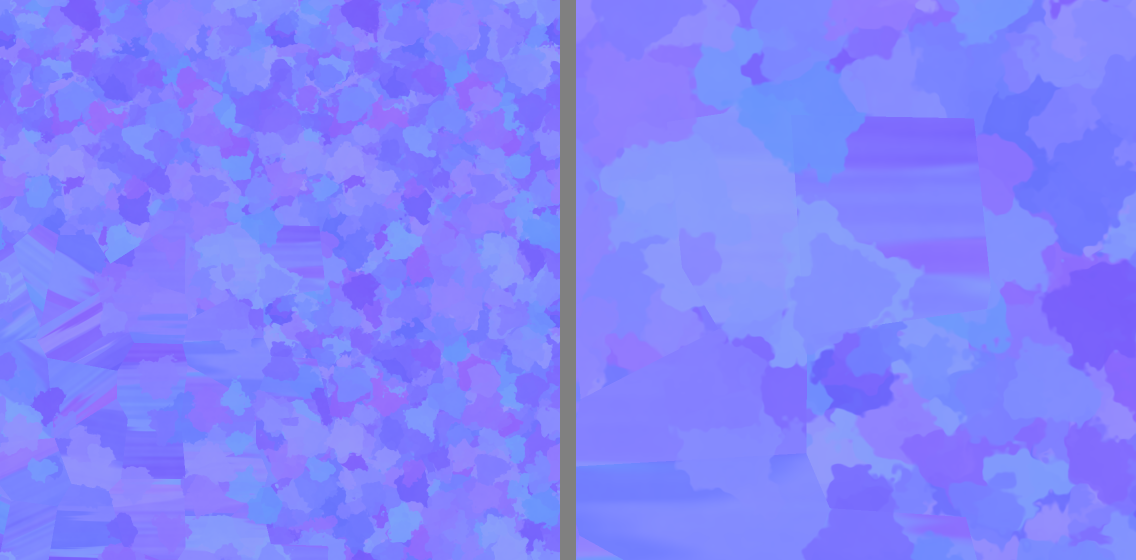
Left: the whole. Right: its middle third, enlarged.
Reproduce this texture map procedurally as a Shadertoy shader.

```glsl
// Tangent-space normal map: ragged overlapping paint splats, with smeared angular patches at lower left.

const float TILES = 2.0;                    // pattern repeats per canvas side
const vec2 TILT_RANGE = vec2(0.115, 0.155); // spread of the red and green tilt
const vec2 MEAN_TILT = vec2(0.004, 0.005);

vec3 hash3(vec3 p) {
    p = fract(p * vec3(0.1031, 0.1030, 0.0973));
    p += dot(p, p.yxz + 33.33);
    return fract((p.xxy + p.yxx) * p.zyx);
}

float valueNoise(vec2 p) {
    vec2 i = floor(p), f = fract(p);
    f = f * f * (3.0 - 2.0 * f);
    float a = hash3(vec3(i, 7.0)).x;
    float b = hash3(vec3(i + vec2(1, 0), 7.0)).x;
    float c = hash3(vec3(i + vec2(0, 1), 7.0)).x;
    float d = hash3(vec3(i + vec2(1, 1), 7.0)).x;
    return mix(mix(a, b, f.x), mix(c, d, f.x), f.y);
}

// Centred fractal noise that frays the splat edges
float roughness(vec2 p) {
    float sum = 0.0, amp = 0.5;
    for (int i = 0; i < 4; i++) {
        sum += amp * (valueNoise(p) - 0.5);
        p = p * 2.1 + 13.7;
        amp *= 0.68;
    }
    return sum;
}

// Signed distance to a lobed blob, in cell units
float blob(vec2 d, float radius, float phase, float rough) {
    float a = atan(d.y, d.x);
    float lobes = 1.0 + 0.12 * sin(3.0 * a + phase) + 0.09 * sin(5.0 * a - 2.0 * phase);
    return length(d) * lobes - radius + 0.65 * rough;
}

// Paints layers of tiling splats over a given tilt
vec2 splats(vec2 t, vec2 tilt, int firstLayer, float density) {
    float rough = roughness(t * 15.0);
    for (int layer = firstLayer; layer < 6; layer++) {
        float n = float(5 + layer);
        vec2 g = t * n + 0.37 * float(layer);
        vec2 base = floor(g);
        for (int k = 0; k < 9; k++) {
            vec2 id = base + vec2(k % 3 - 1, k / 3 - 1);
            vec3 key = vec3(mod(id, n), 17.0 * float(layer) + 3.0);
            vec3 place = hash3(key);
            vec3 look = hash3(key + 51.0);
            vec2 d = g - id - place.xy;
            if (look.z > density || dot(d, d) > 1.2) continue;
            float dist = blob(d, mix(0.32, 0.68, place.z), 6.28 * look.x, rough);
            float cover = 0.86 * (1.0 - smoothstep(-0.03, 0.03, dist));
            vec2 lean = look.xy + hash3(key + 97.0).xy - 1.0;
            tilt = mix(tilt, lean * TILT_RANGE, cover);
        }
    }
    return tilt + 0.02 * rough;
}

// Nearest patch centre (xy) and its random value (z); columns align toward the right
vec3 patchCell(vec2 p) {
    vec2 scale = vec2(10.0, 8.0);
    vec2 base = floor(p * scale);
    float nearest = 9.0;
    vec3 cell = vec3(0.0);
    for (int k = 0; k < 9; k++) {
        vec2 id = base + vec2(k % 3 - 1, k / 3 - 1);
        vec3 r = hash3(vec3(id, 23.0));
        float column = hash3(vec3(id.x, 5.0, 61.0)).x;
        float aligned = smoothstep(1.0, 3.0, id.x);
        r.x = mix(r.x, column + 0.12 * (r.x - 0.5), aligned);
        vec2 c = (id + r.xy) / scale;
        float d = length((p - c) * scale);
        if (d < nearest) {
            nearest = d;
            cell = vec3(c, r.z);
        }
    }
    return cell;
}

vec2 surfaceTilt(vec2 p) {
    vec3 cell = patchCell(p);
    float share = (1.0 - smoothstep(0.42, 0.62, cell.y)) * (1.0 - smoothstep(0.35, 0.72, cell.x));
    if (cell.z > share) return splats(p * TILES, vec2(0.0), 0, 0.8);

    // Stretch the splats along one direction, then add thin streaks
    vec3 r = hash3(vec3(floor(cell.xy * 900.0), 41.0));
    float angle = cell.x < 0.26 ? (r.x - 0.5) * 1.8 : 0.0;
    vec2 along = vec2(cos(angle), sin(angle));
    vec2 across = vec2(-along.y, along.x);
    vec2 d = p - cell.xy;
    float v = dot(d, across);
    vec2 q = cell.xy + along * dot(d, along) * 0.05 + across * v * mix(0.25, 1.0, r.y);
    vec2 tilt = splats(q * TILES, vec2(0.0), 0, 0.8);
    float streak = valueNoise(vec2(v * 170.0, r.z * 40.0)) - 0.5;
    tilt += streak * r.z * vec2(0.03, 0.06);
    return splats(p * TILES, tilt, 2, 0.17);
}

void mainImage(out vec4 fragColor, in vec2 fragCoord) {
    vec2 tilt = vec2(0.0);
    for (int s = 0; s < 4; s++) {           // 2x2 supersampling
        vec2 offset = vec2(s % 2, s / 2) * 0.5 - 0.25;
        tilt += 0.25 * surfaceTilt((fragCoord + offset) / iResolution.y);
    }
    tilt += MEAN_TILT;
    float z = sqrt(max(0.0, 1.0 - 4.0 * dot(tilt, tilt)));
    fragColor = vec4(0.5 + tilt, 0.5 + 0.5 * z, 1.0);
}
```
